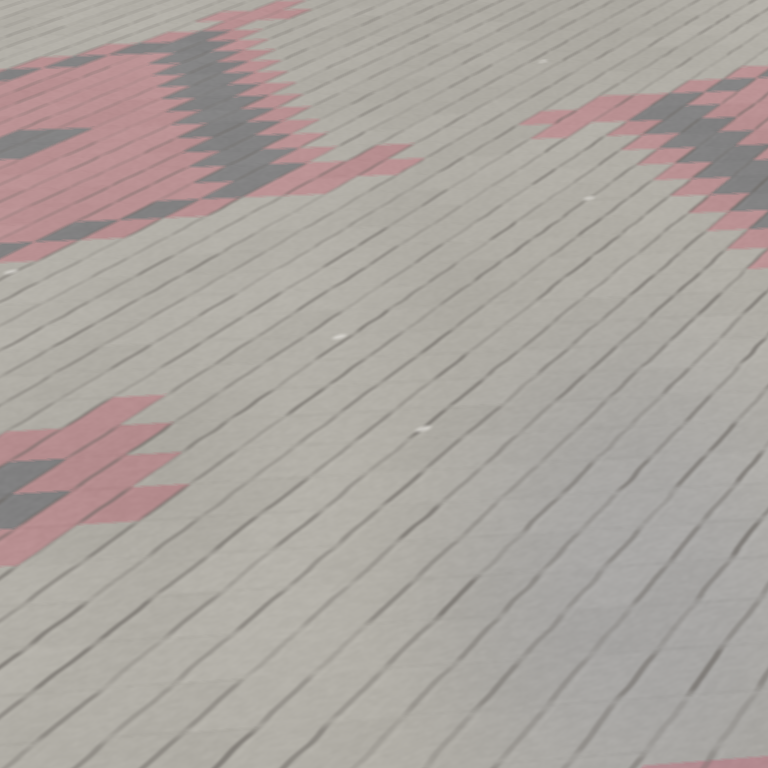
A Shadertoy shader for this texture:

```glsl
// Paved plaza in perspective: rows of grey pavers with red and charcoal stepped motifs.
// Screen points are projected onto a ground grid (row, step); motifs are rectangles
// along the grid diagonals. Joints, grain and chips come from sine-free hashes.

const vec2  VANISH      = vec2(2.055, 1.665);  // where the paver rows converge
const float ROW_SCALE   = 18.28;               // rows per unit of lateral slope
const float STEP_SCALE  = 35.67;               // paver steps per inverse depth
const float STEP_SKEW   = 0.096;               // tilt of the short paver ends
const float JOINT_WIDTH = 0.055;               // half width, in rows
const float SOFTNESS    = 0.0030;              // lens blur, in canvas units
const vec3  GREY     = vec3(0.690, 0.678, 0.648);
const vec3  SHADE    = vec3(0.650, 0.645, 0.640);
const vec3  RED      = vec3(0.725, 0.565, 0.572);
const vec3  CHARCOAL = vec3(0.510, 0.508, 0.510);
const vec3  JOINT    = vec3(0.490, 0.470, 0.450);
const vec3  CHIP     = vec3(0.870, 0.860, 0.840);

float hash(vec2 p) {
    vec3 q = fract(vec3(p.xyx) * 0.1031);
    q += dot(q, q.yzx + 33.33);
    return fract((q.x + q.y) * q.z);
}

float noise(vec2 p) {
    vec2 i = floor(p), f = fract(p);
    f = f * f * (3.0 - 2.0 * f);
    return mix(mix(hash(i), hash(i + vec2(1, 0)), f.x),
               mix(hash(i + vec2(0, 1)), hash(i + vec2(1, 1)), f.x), f.y);
}

// Ground coordinates: x counts rows, y counts steps along a row.
vec2 toGround(vec2 uv) {
    float depth = VANISH.y - uv.y;
    float row = ROW_SCALE * (VANISH.x - uv.x) / depth;
    return vec2(row, STEP_SCALE / depth + STEP_SKEW * row);
}

// Paint code of a bordered motif: 0 bare, 1 red, 2 charcoal band inside a red rim.
int borderedMotif(vec2 d, vec2 lo, vec2 hi) {
    vec2 inset = min(d - lo, hi - d);
    if (min(inset.x, inset.y) < -0.5) return 0;
    if (min(inset.x, inset.y) < 0.5) return 1;
    return (inset.x < 2.5 || inset.y < 1.5) ? 2 : 1;
}

bool cornerCross(vec2 cell, vec2 center) {
    vec2 a = abs(cell - center);
    return a.x + a.y < 1.5;
}

vec3 paverColor(vec2 cell) {
    vec2 d = vec2(cell.y - cell.x, cell.y + cell.x);   // grid diagonals
    int paint = max(borderedMotif(d, vec2(-40, 76), vec2(9, 101)),
                    borderedMotif(d, vec2(18, 36), vec2(60, 75)));

    // charcoal wedge inside the far left motif
    if (d.x < 3.5 && abs(d.y - 89.0) < 1.5) paint = 2;

    // near left motif with its charcoal core
    if (d.x < 3.5 && abs(d.y - 58.0) < 3.5)
        paint = (d.x < 1.5 && abs(d.y - 58.0) < 1.5) ? 2 : 1;

    // small crosses on the motif corners
    if (cornerCross(cell, vec2(33, 43)) || cornerCross(cell, vec2(46, 56)) ||
        cornerCross(cell, vec2(29, 46))) paint = 1;

    return paint == 2 ? CHARCOAL : (paint == 1 ? RED : GREY);
}

vec3 paving(vec2 uv) {
    vec2 g = toGround(uv);
    vec2 cell = vec2(floor(g.x + 0.5), floor(g.y));
    vec3 color = paverColor(cell);

    // red course along the near right corner
    if (g.x < 13.4 && g.y < 22.75) color = RED;

    // uneven tone: one value per paver, broad stains, fine grain
    float paver = hash(vec2(cell.x, floor((cell.y + cell.x) * 0.5)));
    float stain = noise(uv * 5.0 + 3.0);
    float grain = noise(g * vec2(9.0, 14.0)) + 0.6 * noise(g * vec2(27.0, 37.0));
    color += 0.022 * (paver - 0.5) + 0.03 * (stain - 0.5) + 0.024 * (grain - 0.8);

    // cooler, darker patch on the right foreground
    float patchMask = 1.0 - smoothstep(0.05, 0.4, length((uv - vec2(0.85, 0.22)) * vec2(1.0, 0.8)));
    color += (SHADE - GREY) * patchMask * 0.9;

    // row joints, broken into dashes of varying depth
    float joint = floor(g.x);
    float wobble = 0.05 * (noise(vec2(g.y * 3.0, joint * 7.0)) - 0.5);
    float side = fract(g.x) - 0.5 + wobble;
    float dash = hash(vec2(joint, cell.y) + 17.0);
    float ends = smoothstep(0.0, 0.16, 0.5 - abs(fract(g.y) - 0.5));
    float depth = mix(0.3, 1.0, dash) * mix(0.4, 1.0, ends);
    float line = 1.0 - smoothstep(JOINT_WIDTH * 0.4, JOINT_WIDTH * 1.5, abs(side));
    color = mix(color, mix(JOINT, color * 0.72, 0.35), line * depth * 0.9);

    // pale worn edge beside each joint
    float worn = 1.0 - smoothstep(0.0, 0.06, abs(side + 0.13));
    color += 0.022 * worn * noise(g * vec2(2.0, 6.0));

    // faint short ends between pavers
    float seam = 1.0 - smoothstep(0.0, 0.06, 0.5 - abs(fract(g.y) - 0.5));
    color -= 0.022 * seam * step(0.5, hash(cell + 41.0));

    // sparse pale chips
    vec2 tile = floor(g * 0.5);
    vec2 spot = 0.2 + 0.6 * vec2(hash(tile + 5.0), hash(tile + 71.0));
    float chip = 1.0 - smoothstep(0.03, 0.09, length((fract(g * 0.5) - spot) * vec2(1.0, 1.3)));
    return mix(color, CHIP, chip * 0.8 * step(0.955, hash(tile + 23.0)));
}

void mainImage(out vec4 fragColor, in vec2 fragCoord) {
    vec2 uv = fragCoord / iResolution.xy;
    vec3 sum = vec3(0.0);
    for (int i = 0; i < 9; i++) {   // soft 3 by 3 sampling
        vec2 offset = vec2(i % 3, i / 3) - 1.0;
        sum += paving(uv + offset * SOFTNESS * 0.5);
    }
    fragColor = vec4(sum / 9.0, 1.0);
}
```
